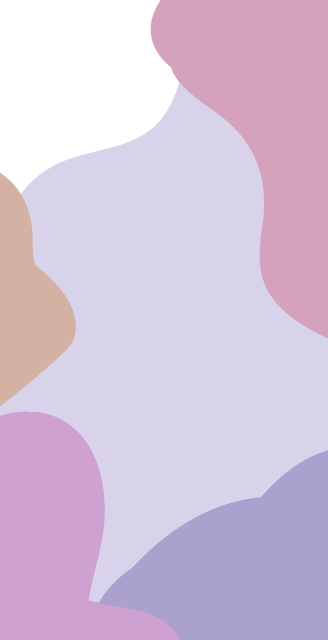
This background is drawn by a Shadertoy shader. Its source:

```glsl
const vec3 LAVENDER = vec3(0.847, 0.828, 0.916);
const vec3 WHITE    = vec3(1.0);
const vec3 PINK     = vec3(0.836, 0.635, 0.745);
const vec3 TAN      = vec3(0.828, 0.700, 0.640);
const vec3 VIOLET   = vec3(0.672, 0.632, 0.812);
const vec3 ORCHID   = vec3(0.806, 0.632, 0.818);
const float CANVAS_WIDTH = 0.5104; // width when the height is 1
const int SOLVE_STEPS = 18;

vec2 bezier(float t, vec2 a, vec2 b, vec2 c, vec2 d) {
    float u = 1.0 - t;
    return u * u * u * a + 3.0 * u * t * (u * b + t * c) + t * t * t * d;
}

// Height of a cubic at x, by bisection; held constant past its ends
float ridge(float x, vec2 a, vec2 b, vec2 c, vec2 d) {
    float lo = 0.0, hi = 1.0;
    bool rising = d.x > a.x;
    for (int i = 0; i < SOLVE_STEPS; i++) {
        float mid = 0.5 * (lo + hi);
        if ((bezier(mid, a, b, c, d).x < x) == rising) lo = mid;
        else hi = mid;
    }
    return bezier(0.5 * (lo + hi), a, b, c, d).y;
}

// Horizontal position of a cubic at y
float wall(float y, vec2 a, vec2 b, vec2 c, vec2 d) {
    return ridge(y, a.yx, b.yx, c.yx, d.yx);
}

float whiteEdge(float x) {
    vec2 bend = vec2(0.163, 0.767);
    return x < bend.x
        ? ridge(x, vec2(0.031, 0.695), vec2(0.072, 0.750), vec2(0.120, 0.755), bend)
        : ridge(x, bend, vec2(0.224, 0.781), vec2(0.260, 0.805), vec2(0.279, 0.872));
}

float pinkEdge(float y) {
    vec2 notch = vec2(0.266, 0.895), slope = vec2(0.354, 0.810);
    vec2 bulge = vec2(0.411, 0.680), waist = vec2(0.404, 0.599);
    if (y > notch.y) return wall(y, vec2(0.250, 1.0), vec2(0.221, 0.957), vec2(0.236, 0.919), notch);
    if (y > slope.y) return wall(y, notch, vec2(0.277, 0.859), vec2(0.328, 0.833), slope);
    if (y > bulge.y) return wall(y, slope, vec2(0.393, 0.776), vec2(0.411, 0.733), bulge);
    if (y > waist.y) return wall(y, bulge, vec2(0.411, 0.651), vec2(0.404, 0.635), waist);
    return wall(y, waist, vec2(0.404, 0.538), vec2(0.443, 0.501), vec2(0.521, 0.466));
}

float tanEdge(float y) {
    vec2 side = vec2(0.051, 0.622), notch = vec2(0.056, 0.585);
    vec2 bulge = vec2(0.118, 0.490), turn = vec2(0.099, 0.449);
    if (y > side.y)  return wall(y, vec2(0.0, 0.730), vec2(0.036, 0.707), vec2(0.051, 0.667), side);
    if (y > notch.y) return wall(y, side, vec2(0.051, 0.604), vec2(0.052, 0.592), notch);
    if (y > bulge.y) return wall(y, notch, vec2(0.094, 0.555), vec2(0.118, 0.522), bulge);
    if (y > turn.y)  return wall(y, bulge, vec2(0.118, 0.470), vec2(0.111, 0.461), turn);
    return wall(y, turn, vec2(0.072, 0.423), vec2(0.036, 0.393), vec2(0.0, 0.365));
}

float violetEdge(float x) {
    vec2 step1 = vec2(0.206, 0.113), step2 = vec2(0.406, 0.223);
    if (x < step1.x) return ridge(x, vec2(0.154, 0.059), vec2(0.167, 0.081), vec2(0.185, 0.099), step1);
    if (x < step2.x) return ridge(x, step1, vec2(0.260, 0.172), vec2(0.328, 0.216), step2);
    return ridge(x, step2, vec2(0.438, 0.260), vec2(0.471, 0.285), vec2(0.512, 0.297));
}

float orchidTop(float x) {
    return ridge(x, vec2(0.0, 0.350), vec2(0.013, 0.355), vec2(0.029, 0.357), vec2(0.044, 0.357));
}

float orchidSide(float y) {
    vec2 shoulder = vec2(0.146, 0.289), bulge = vec2(0.163, 0.201);
    vec2 notch = vec2(0.138, 0.0625), foot = vec2(0.238, 0.039);
    if (y > shoulder.y) return wall(y, vec2(0.044, 0.357), vec2(0.094, 0.357), vec2(0.129, 0.326), shoulder);
    if (y > bulge.y) return wall(y, shoulder, vec2(0.158, 0.263), vec2(0.163, 0.232), bulge);
    if (y > notch.y) return wall(y, bulge, vec2(0.163, 0.151), vec2(0.145, 0.109), notch);
    if (y > foot.y)  return wall(y, notch, vec2(0.163, 0.053), vec2(0.208, 0.051), foot);
    return wall(y, foot, vec2(0.257, 0.031), vec2(0.270, 0.018), vec2(0.280, 0.0));
}

// Smooth coverage of the region where d is positive
float cover(float d) {
    float slope = length(vec2(dFdx(d), dFdy(d)));
    return clamp(0.5 + d / max(slope, 1e-6), 0.0, 1.0);
}

void mainImage(out vec4 fragColor, in vec2 fragCoord) {
    vec2 p = fragCoord / iResolution.xy * vec2(CANVAS_WIDTH, 1.0);

    // Layers from back to front
    vec3 color = mix(LAVENDER, WHITE, cover(p.y - whiteEdge(p.x)));
    color = mix(color, PINK, cover(p.x - pinkEdge(p.y)));
    color = mix(color, TAN, cover(tanEdge(p.y) - p.x));
    color = mix(color, VIOLET, cover(violetEdge(p.x) - p.y));
    float orchid = min(cover(orchidTop(p.x) - p.y), cover(orchidSide(p.y) - p.x));
    color = mix(color, ORCHID, orchid);

    fragColor = vec4(color, 1.0);
}
```
